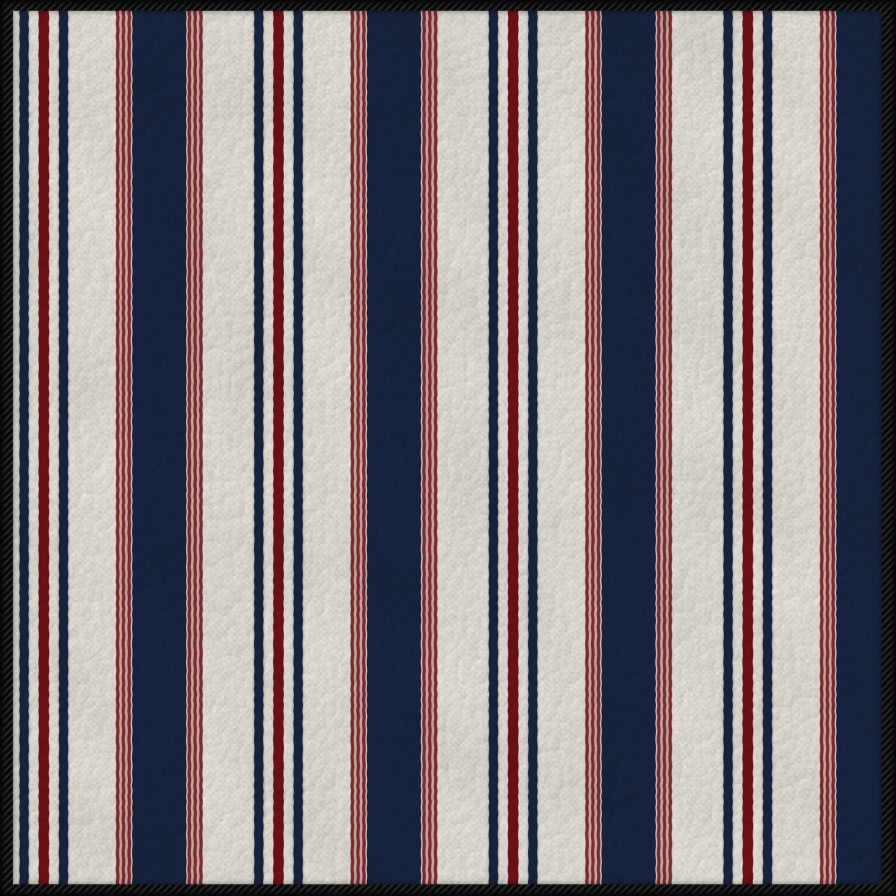
Reproduce this pattern procedurally as a Shadertoy shader.

```glsl
const float TAU = 6.2831853;

vec2 hash2(vec2 p) {
    return fract(sin(vec2(dot(p, vec2(127.1, 311.7)), dot(p, vec2(269.5, 183.3)))) * 43758.55);
}

// Squared distance to the nearest jittered cell centre
float cellular(vec2 p) {
    vec2 cell = floor(p), local = fract(p);
    float nearest = 2.0;
    for (int y = -1; y <= 1; y++)
        for (int x = -1; x <= 1; x++) {
            vec2 offset = vec2(x, y);
            vec2 d = offset + hash2(cell + offset) - local;
            nearest = min(nearest, dot(d, d));
        }
    return nearest;
}

// Soft pile: broad lumps with fine fibres on top
float pileHeight(vec2 p) {
    return -cellular(p * vec2(88.0, 76.0)) - 0.45 * cellular(p * 190.0 + 7.0);
}

// Slow uneven tone from warped sines
float mottle(vec2 p) {
    float sum = 0.0, amplitude = 0.5;
    for (int i = 0; i < 4; i++) {
        p = mat2(0.8, 0.6, -0.6, 0.8) * p * 1.9 + 1.3;
        sum += amplitude * sin(p.x + 1.5 * sin(p.y)) * cos(p.y);
        amplitude *= 0.6;
    }
    return sum;
}

// Antialiased coverage of a stripe at signed distance x from its centre
float stripe(float x, float halfWidth, float aa) {
    return 1.0 - smoothstep(halfWidth - aa, halfWidth + aa, abs(x));
}

// Signed offset from the nearest repeat of a stripe
float repeatOffset(float x, float centre) {
    return (fract((x - centre) / 0.2619 + 0.5) - 0.5) * 0.2619;
}

vec3 stripes(float x, float aa) {
    vec3 navy = vec3(0.088, 0.135, 0.235);
    vec3 color = vec3(0.835, 0.82, 0.795);

    // Red centre line flanked by two navy lines
    float fromRed = repeatOffset(x, 0.0489);
    color *= 1.0 - 0.12 * stripe(abs(fromRed) - 0.0220, 0.0066, 0.0015);
    color = mix(color, navy, stripe(abs(fromRed) - 0.0220, 0.0051, aa));
    color = mix(color, vec3(0.41, 0.065, 0.085), stripe(fromRed, 0.0058, aa));

    // Wide navy band edged by three pinstripes on each side
    float fromBand = abs(repeatOffset(x, 0.1778));
    color = mix(color, vec3(0.76, 0.64, 0.62), stripe(fromBand - 0.0398, 0.0088, aa));
    for (int i = 0; i < 3; i++)
        color = mix(color, vec3(0.48, 0.17, 0.19),
                    stripe(fromBand - 0.0336 - 0.0064 * float(i), 0.0018, aa));
    return mix(color, navy, stripe(fromBand, 0.0302, aa));
}

void mainImage(out vec4 fragColor, in vec2 fragCoord) {
    vec2 uv = fragCoord / iResolution.xy;
    float aa = 0.75 / min(iResolution.x, iResolution.y);

    // Stripes with slightly wavering woven edges
    float waver = 0.0003 * sin(uv.y * 410.0 + 2.0 * sin(uv.y * 57.0));
    vec3 color = stripes(uv.x + waver, aa);

    // Relief lit from the upper left, fine weave and worn tone
    vec2 toLight = vec2(-0.0011, 0.0011);
    float relief = pileHeight(uv - toLight) - pileHeight(uv + toLight);
    float weave = sin(uv.x * TAU * 150.0) * sin(uv.y * TAU * 150.0);
    float grain = hash2(floor(uv * 384.0)).x - 0.5;
    float lightness = dot(color, vec3(0.333));
    color *= 1.0 + relief * mix(0.13, 0.10, lightness) + 0.018 * weave
           + 0.05 * grain + 0.035 * mottle(uv * 9.0);

    // Dark bound edge with diagonal stitches and a soft inner shadow
    vec2 inside = min(uv - vec2(0.0145, 0.0130), vec2(0.9840, 0.9880) - uv);
    float inset = min(inside.x, inside.y);
    color *= 1.0 - 0.3 * exp(-max(inset, 0.0) * 400.0);
    float stitch = 0.5 + 0.5 * sin((uv.x - uv.y) * TAU * 125.0);
    vec2 rim = min(uv, 1.0 - uv);
    float roundness = smoothstep(0.0, 0.007, min(rim.x, rim.y));
    vec3 binding = vec3(0.03 + 0.13 * stitch * stitch * roundness + 0.03 * grain);
    color = mix(binding, color, smoothstep(-aa, aa, inset));

    fragColor = vec4(clamp(color, 0.0, 1.0), 1.0);
}
```
